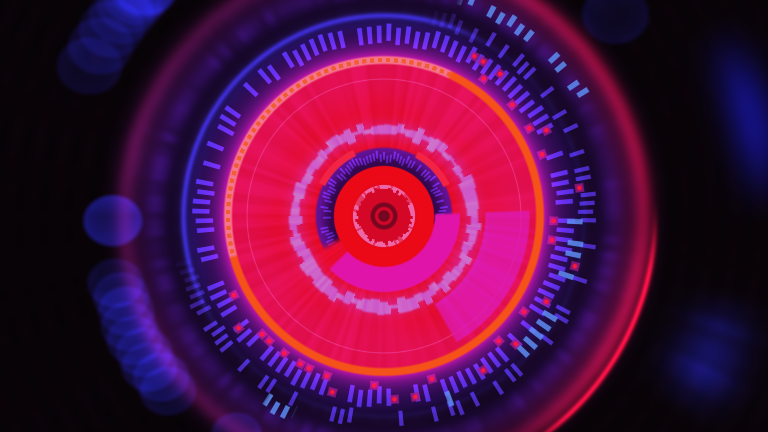
Write a Shadertoy shader that draws this background.

```glsl
const float TAU = 6.2831853;

float hash(float n) { return fract(sin(n * 127.1 + 3.7) * 4375.85); }

// Smooth noise around the circle, repeating after n cells
float ringNoise(float turn, float n) {
    float x = turn * n, f = fract(x), i = floor(x);
    return mix(hash(i), hash(mod(i + 1., n)), f * f * (3. - 2. * f));
}

float band(float r, float lo, float hi, float soft) {
    return smoothstep(lo - soft, lo + soft, r) * (1. - smoothstep(hi - soft, hi + soft, r));
}

float glow(float r, float mid, float width) {
    float d = (r - mid) / width;
    return exp(-d * d);
}

// Angular window in degrees
float sector(float deg, float mid, float span, float soft) {
    float d = abs(mod(deg - mid + 180., 360.) - 180.);
    return 1. - smoothstep(span - soft, span + soft, d);
}

// Radial dashes: n cells around, a share of them filled
float dashes(float turn, float r, float n, float lo, float hi, float share) {
    float id = floor(turn * n), cell = TAU * r / n;
    float across = abs(fract(turn * n) - .5) * cell;
    float shift = .012 * (hash(id + 40.) - .5);
    float bar = 1. - smoothstep(.22 * cell - .001, .22 * cell + .002, across);
    return step(hash(id + n), share) * bar * band(r, lo + shift, hi + shift, .002);
}

// Soft lens disc with a brighter rim
float bokeh(vec2 p, float deg, float r, float size) {
    float a = radians(deg);
    float d = length((p - r * vec2(cos(a), sin(a))) * vec2(1, 1.15)) / size;
    return (1. - smoothstep(.85, 1.08, d)) * (.65 + .35 * d * d);
}

void mainImage(out vec4 fragColor, in vec2 fragCoord) {
    vec2 p = (fragCoord - .5 * iResolution.xy) / iResolution.y;
    float r = length(p), turn = fract(atan(p.y, p.x) / TAU), deg = turn * 360.;
    float aa = 1. / iResolution.y;
    float streak = ringNoise(turn, 180.), broad = ringNoise(turn, 24.);

    // Dark surround with faint grooves
    vec3 col = mix(vec3(.085, .025, .14), vec3(.035, .012, .03), smoothstep(.54, .68, r));
    col *= .85 + .2 * sin(r * 110.) * streak + .2 * broad;
    col += vec3(.04, .05, .45) * glow(r, .88, .06) * sector(deg, 15., 9., 8.);
    col += vec3(.06, .07, .42) * glow(r, .82, .08) * sector(deg, -23., 6., 6.) * (.6 + .6 * streak);

    // Outer crimson and violet ring
    vec3 rim = mix(vec3(.27, .04, .2), vec3(.5, .03, .15), sector(deg, 0., 75., 45.));
    col += rim * (glow(r, .602, .023) + .3 * glow(r, .565, .035)) * (.65 + .4 * broad);
    col += vec3(.8, .04, .17) * glow(r, .628, .007) * sector(deg, -30., 25., 9.);
    col += vec3(.1, .03, .25) * glow(r, .53, .03) * (.4 + .6 * streak);

    // Blue lens discs
    float discs = .7 * bokeh(p, 181., .628, .07) + .35 * bokeh(p, 236., .61, .06) + .25 * bokeh(p, 41., .71, .08);
    for (float k = 0.; k < 1.01; k += .125) {
        discs += .3 * bokeh(p, mix(194., 219., k), .635 + .012 * hash(k), .067);
        discs += .24 * bokeh(p, mix(136., 153., k * k), .765, .078);
    }
    col += vec3(.11, .12, .68) * min(discs, 1.25) * (.85 + .2 * streak);

    // Violet dial with blue dashes
    vec3 dial = mix(vec3(.25, .06, .42), vec3(.11, .035, .24), smoothstep(.37, .46, r));
    col = mix(col, dial, band(r, .36, .455, .015));
    float leftArc = sector(deg, 135., 67., 14.);
    col += vec3(.12, .12, .55) * (glow(r, .464, .007) + .25 * glow(r, .455, .025)) * (.15 + .85 * leftArc);
    float ticks = dashes(turn, r, 120., .4, .44, .75) + dashes(turn, r, 150., .455, .49, .55) * (1. - leftArc);
    col += vec3(.2, .14, .6) * ticks;
    float bars = sector(deg, -36., 36., 2.) * dashes(turn, r, 110., .428, .464, .5);
    bars += sector(deg, 48., 22., 2.) * dashes(turn, r, 130., .522, .55, .5);
    bars += sector(deg, 241., 4., 1.) * dashes(turn, r, 131., .49, .52, .9);
    col = mix(col, vec3(.36, .55, .95), .85 * bars);

    // Pink chips with red lamps
    float id = floor(turn * 110.);
    float chipR = .393 + .032 * floor(hash(id + 81.) * 2.2);
    vec2 chip = vec2((fract(turn * 110.) - .5) * TAU * r / 110., r - chipR);
    float box = max(abs(chip.x), abs(chip.y));
    float lit = step(.56, hash(id + 90.)) * sector(deg, -48., 110., 2.);
    col = mix(col, vec3(.62, .1, .52), .8 * lit * (1. - smoothstep(.008, .012, box)));
    col = mix(col, vec3(1, .08, .2), lit * (1. - smoothstep(.003, .007, length(chip))));
    col += vec3(.5, .02, .25) * exp(-max(r - .37, 0.) * 55.);

    // Red disc with soft rays and a magenta wedge
    vec3 red = mix(vec3(.91, .04, .16), vec3(.89, .06, .32), smoothstep(.2, .35, r + .07 * broad));
    red += vec3(.04, .02, .09) * (streak - .5);
    red += vec3(.03, .12, .18) * glow(r, .317, .0015);
    col = mix(col, red, 1. - smoothstep(.368 - aa, .369 + aa, r));
    float wedge = sector(deg, -29., 31., .8) * band(r, .235, .337, .003);
    col = mix(col, vec3(.87, .1, .68), wedge * (.75 + .2 * streak));

    // Orange border, tiled on the upper left
    vec2 tile = vec2((fract(turn * 124.) - .5) * TAU * r / 124., r - .361);
    float frame = smoothstep(.004, .006, max(abs(tile.x), abs(tile.y)));
    vec3 tiles = mix(vec3(.95, .36, .2), vec3(.96, .46, .56), frame);
    vec3 border = mix(vec3(.96, .32, .1), tiles, sector(deg, 130., 65., 1.));
    col = mix(col, border, band(r, .352, .37, .001 + aa));

    // Ragged lavender crown
    float notch = hash(floor(turn * 84.) + 200.), tooth = hash(floor(turn * 62.) + 300.);
    float crownR = length(p + vec2(0, .005));
    col += vec3(-.04, .06, .25) * glow(crownR, .203, .025);
    float crown = band(crownR, .186 + .018 * tooth, .208 + .018 * notch, .004);
    col = mix(col, vec3(.8, .34 + .15 * streak, .83), crown * .9);

    // Violet gauge, magenta sweep and coral arcs
    float gauge = band(r, .112, .158, .004) * sector(deg, 100., 108., 5.);
    col = mix(col, mix(vec3(.2, .03, .3), vec3(.38, .07, .58), smoothstep(.12, .155, r)), gauge);
    col += vec3(.15, .1, .4) * gauge * dashes(turn, r, 110., .128, .146, .8);
    col = mix(col, vec3(.88, .08, .66), band(r, .118, .176, .003) * sector(deg, -67., 69., 2.));
    float coral = sector(deg, 134., 19., 1.) + sector(deg, 44., 18., 1.);
    col = mix(col, vec3(.95, .14, .27), coral * band(r, .153, .169, .002));

    // Core: broken pink ring and dark bullseye
    vec3 core = mix(vec3(.83, .03, .15), vec3(.92, .03, .09), smoothstep(.06, .08, r));
    col = mix(col, core, 1. - smoothstep(.114, .118, r));
    col = mix(col, vec3(.93, .4, .66), band(r, .058 + .01 * tooth, .072, .0015) * (.5 + .5 * step(.3, notch)));
    float eye = band(r, .021, .031, .003) + 1. - smoothstep(.011, .016, r);
    col = mix(col, vec3(.36, .02, .12), .8 * eye);

    fragColor = vec4(clamp(col, 0., 1.), 1);
}
```
